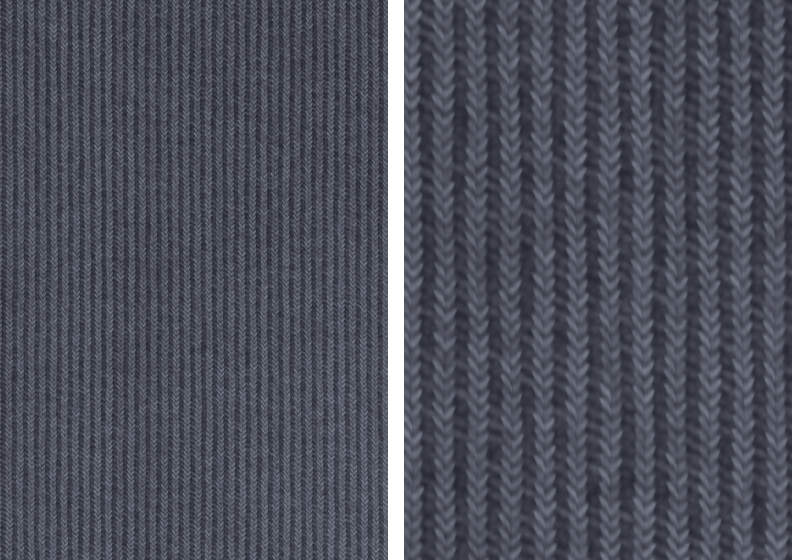
Left: the whole. Right: its middle third, enlarged.
Give the GLSL for this texture, as a WebGL 1 fragment shader.

```glsl
precision highp float;
// Slate blue rib-knit fabric: 35 raised ribs of V stitches with dark purl grooves between.

uniform vec2 u_resolution;

const float TAU = 6.2831853;

float hash(vec2 p) {
  p = fract(p * vec2(0.1031, 0.1137));
  p += dot(p, p.yx + 33.33);
  return fract((p.x + p.y) * p.x * 7.31);
}

// Distance to the nearest scattered point, one point per cell
float cellular(vec2 p) {
  vec2 cell = floor(p);
  float nearest = 1.5;
  for (int j = -1; j <= 1; j++) {
    for (int i = -1; i <= 1; i++) {
      vec2 id = cell + vec2(float(i), float(j));
      vec2 point = id + vec2(hash(id + 17.0), hash(id + 91.0));
      nearest = min(nearest, length(point - p));
    }
  }
  return nearest;
}

// Rounded strand profile, dark at whole numbers
float strand(float row) {
  return 0.5 - 0.5 * cos(TAU * row);
}

void main() {
  vec2 uv = gl_FragCoord.xy / u_resolution;

  // Rib coordinates with a slight sway of the cloth
  float sway = 0.05 * sin(uv.y * 7.0 + uv.x * 5.0) + 0.03 * sin(uv.y * 41.0 + uv.x * 60.0);
  float x = uv.x * 35.0 + 0.66 + sway;
  float rib = floor(x);
  float side = fract(x) - 0.5;
  float across = abs(side);
  float rows = uv.y * 120.0 + 0.25 * sin(uv.x * 9.0);

  // Raised rib: two slanted legs per stitch, parted by a crease
  float ribRow = rows - 2.4 * across + 0.18 * sign(side) * smoothstep(0.0, 0.1, across)
               + 0.7 * hash(vec2(rib, 5.0));
  float legVariation = hash(vec2(rib * 2.0 + step(0.0, side), floor(ribRow))) - 0.5;
  float leg = strand(ribRow);
  float crease = 1.0 - smoothstep(0.0, 0.09, across);
  float ribTone = 0.50 + leg * (0.44 + 0.40 * legVariation) - 0.14 * crease;
  ribTone += 0.12 * (hash(vec2(rib, 77.0)) - 0.5);

  // Sunken groove: dim purl loops with irregular dark holes
  float groove = floor(x + 0.5);
  float offset = fract(x + 0.5) - 0.5;
  float grooveRow = rows + 1.2 * offset + hash(vec2(groove, 31.0));
  float loopVariation = hash(vec2(groove + 50.0, floor(grooveRow)));
  float grooveTone = 0.06 + strand(grooveRow) * (0.04 + 0.42 * loopVariation);
  grooveTone -= 0.12 * smoothstep(0.14, 0.0, abs(offset + 0.13));

  // Rib edge bulges out at each leg
  float ribMask = 1.0 - smoothstep(0.21, 0.34, across + 0.07 * (0.5 - leg) - 0.06 * legVariation * leg);
  float tone = mix(grooveTone, ribTone, ribMask);

  // Fuzz at two sizes, uneven courses and soft patches of wear
  tone += 0.36 * (0.46 - cellular(uv * vec2(130.0, 188.0)));
  tone += 0.20 * (0.46 - cellular(uv * vec2(52.0, 105.0) + 7.0));
  tone += 0.035 * sin(uv.y * 173.0 + 2.0 * sin(uv.x * 19.0)) * sin(uv.x * 23.0 + uv.y * 31.0);
  tone += 0.04 * sin(uv.x * 11.0 + 3.0 * sin(uv.y * 8.0)) * sin(uv.y * 17.0 + uv.x * 6.0);

  // Light falls off to the top and gathers at the lower right
  tone += 0.10 * (0.5 - uv.y) + 0.10 * smoothstep(0.6, 0.0, distance(uv, vec2(0.95, 0.1)));

  vec3 color = mix(vec3(0.185, 0.195, 0.235), vec3(0.395, 0.410, 0.460), clamp(tone, -0.15, 1.3));
  gl_FragColor = vec4(color, 1.0);
}
```
